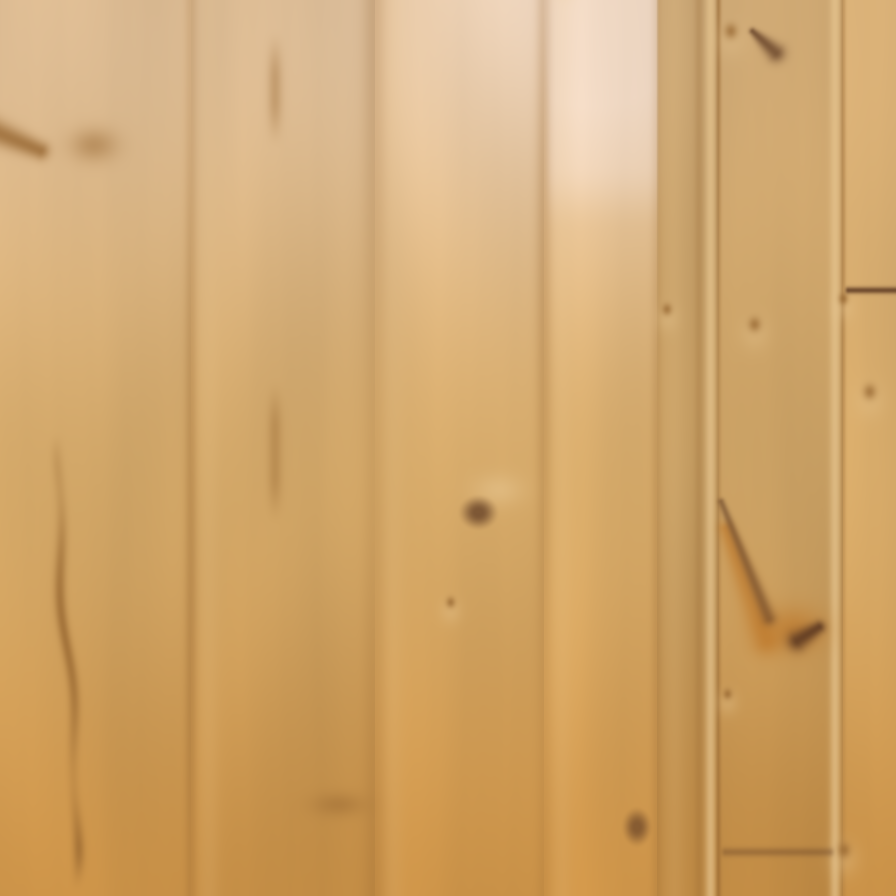
A WebGL 2 fragment shader for this texture:

```glsl
#version 300 es
precision highp float;
// Varnished pine boards: soft vertical seams, two bright grooves, knots and cracks.
uniform vec2 u_resolution;
out vec4 outColor;

const int SEAM_COUNT = 6;
const float SEAMS[SEAM_COUNT] = float[](0.213, 0.418, 0.607, 0.733, 0.802, 0.941);
const float WIDTHS[SEAM_COUNT] = float[](0.007, 0.014, 0.009, 0.006, 0.003, 0.003);
const float DARKS[SEAM_COUNT] = float[](0.34, 0.25, 0.27, 0.22, 0.55, 0.40);
const float TONES[SEAM_COUNT + 1] = float[](1.0, 0.99, 1.015, 1.025, 0.93, 0.965, 1.0);
const int FIRST_GROOVE = 4;        // seams from here on carry a bright bead
const float GRAIN = 0.0085;
const float CLOUD = 0.020;
const float PIN_CHANCE = 0.24;
const vec2 PIN_CELLS = vec2(9.0, 10.0);

const vec3 AMBER = vec3(0.785, 0.565, 0.275);
const vec3 HONEY = vec3(0.825, 0.655, 0.405);
const vec3 BLOND = vec3(0.865, 0.735, 0.575);
const vec3 GLARE = vec3(0.94, 0.86, 0.80);
const vec3 CREAM = vec3(0.91, 0.78, 0.57);
const vec3 SHADE = vec3(0.58, 0.39, 0.18);
const vec3 BARK = vec3(0.36, 0.22, 0.13);
const vec3 RESIN = vec3(0.73, 0.43, 0.11);

float hash(vec2 p) {
    return fract(sin(dot(p, vec2(127.1, 311.7))) * 43758.5);
}

// Soft line: 1 on its axis, fading over the given width.
float ridge(float d, float width) {
    return exp(-d * d / (width * width));
}

float spot(vec2 p, vec2 centre, vec2 radius) {
    vec2 q = (p - centre) / radius;
    return exp(-dot(q, q));
}

// Knot core, firmer than a plain spot.
float knot(vec2 p, vec2 centre, vec2 radius) {
    return 1.0 - smoothstep(0.2, 1.45, length((p - centre) / radius));
}

// Streak from a to b that changes width along its length.
float streak(vec2 p, vec2 a, vec2 b, float w0, float w1) {
    vec2 ab = b - a;
    float t = clamp(dot(p - a, ab) / dot(ab, ab), 0.0, 1.0);
    return ridge(length(p - a - ab * t), mix(w0, w1, t));
}

float span(float v, float low, float high, float fade) {
    return smoothstep(low - fade, low + fade, v) * smoothstep(high + fade, high - fade, v);
}

// Layered sines, stretched along the board and shifted for each one.
float grain(vec2 p, float id) {
    float sum = 0.0, amp = 1.0, freq = 30.0;
    for (float i = 0.0; i < 5.0; i++) {
        float bend = 0.9 * sin(p.y * (3.0 + i * 2.3) + id * 4.1);
        sum += amp * sin(p.x * freq + bend + id * 2.7 + i * 1.9);
        amp *= 0.58;
        freq *= 1.83;
    }
    return sum;
}

// Scattered small knots in jittered cells: x is the core, y the pale halo.
vec2 pinKnots(vec2 p) {
    vec2 marks = vec2(0.0);
    for (int k = 0; k < 9; k++) {
        vec2 cell = floor(p * PIN_CELLS) + vec2(k % 3 - 1, k / 3 - 1);
        float present = step(1.0 - PIN_CHANCE, hash(cell + 3.7)) * step(4.0, cell.x);
        vec2 c = (cell + 0.25 + 0.5 * vec2(hash(cell), hash(cell + 9.2))) / PIN_CELLS;
        vec2 size = vec2(0.006, 0.007) * (0.8 + 0.5 * hash(cell + 5.1));
        marks += present * vec2(spot(p, c, size), spot(p, c - vec2(0, 0.01), size * 2.4));
    }
    return min(marks, 1.0);
}

void main() {
    vec2 p = gl_FragCoord.xy / u_resolution;

    // Which board, and how far across it
    int board = 0;
    float left = 0.0, right = 1.07;
    for (int i = 0; i < SEAM_COUNT; i++) {
        if (p.x > SEAMS[i]) { board = i + 1; left = SEAMS[i]; }
        else right = min(right, SEAMS[i]);
    }
    float across = (p.x - left) / (right - left), id = float(board);

    // Wood tone, paler upward, with glare ending at the recessed boards
    float recessed = smoothstep(0.731, 0.736, p.x);
    vec3 c = mix(AMBER, HONEY, smoothstep(-0.05, 0.5, p.y));
    c = mix(c, BLOND, smoothstep(0.42, 0.98, p.y) * (1.0 - 0.7 * recessed));
    float glare = spot(p, vec2(0.66, 1.06), vec2(0.22, 0.25))
                + 0.4 * span(p.x, 0.61, 0.74, 0.006) * smoothstep(0.74, 0.82, p.y);
    c = mix(c, GLARE, 0.8 * min(glare, 1.0) * (1.0 - 0.85 * recessed));
    float cloud = sin(p.y * 8.0 + id * 2.4 + 2.0 * sin(p.x * 13.0)) * sin(p.x * 11.0 + 1.5 * sin(p.y * 5.0 + id));
    c *= TONES[board] + 0.016 - 0.028 * smoothstep(0.25, 0.75, across) + CLOUD * cloud + GRAIN * grain(p, id);

    // Seams: broad fading shadows, then beaded grooves
    for (int i = 0; i < SEAM_COUNT; i++) {
        float d = p.x - SEAMS[i];
        float fade = 0.8 + 0.25 * sin(p.y * 5.0 + float(i) * 2.1);
        c = mix(c, CREAM, i < FIRST_GROOVE ? 0.12 * ridge(d - 0.02, 0.012) : 0.65 * ridge(d + 0.009, 0.006));
        c = mix(c, SHADE, DARKS[i] * fade * ridge(d, WIDTHS[i]));
    }

    // Long cracks, broken along their length, and smudges
    float crackX = 0.066 + 0.019 * smoothstep(0.42, 0.12, p.y) + 0.003 * sin(p.y * 34.0);
    float broken = 0.65 + 0.35 * sin(p.y * 27.0 + 1.3 * sin(p.y * 11.0));
    float shade = 0.7 * ridge(p.x - crackX, 0.0065) * span(p.y, 0.03, 0.49, 0.03) * broken;
    shade += 0.35 * ridge(p.x - 0.307, 0.008) * (span(p.y, 0.44, 0.55, 0.03) + span(p.y, 0.86, 0.94, 0.03));
    shade += 0.22 * ridge(p.x - 0.78, 0.005);
    shade += 0.75 * streak(p, vec2(-0.01, 0.855), vec2(0.045, 0.832), 0.014, 0.01);
    shade += 0.45 * spot(p, vec2(0.105, 0.838), vec2(0.025, 0.018));
    shade += 0.4 * spot(p, vec2(0.378, 0.102), vec2(0.028, 0.013));
    vec2 pins = pinKnots(p);
    c = mix(c, CREAM, 0.3 * pins.y);
    c = mix(c, SHADE, min(shade + 0.65 * pins.x, 1.0));

    // Pale halos and resin around the large knots
    c = mix(c, CREAM, 0.5 * spot(p, vec2(0.556, 0.453), vec2(0.028, 0.018)));
    c = mix(c, RESIN, 0.5 * spot(p, vec2(0.885, 0.298), vec2(0.034, 0.024)));
    c = mix(c, RESIN, 0.5 * streak(p, vec2(0.81, 0.41), vec2(0.855, 0.285), 0.008, 0.016));

    // Butt joints, large knots and the branch scar
    float bark = 0.8 * span(p.x, 0.944, 1.1, 0.003) * ridge(p.y - 0.676, 0.0038);
    bark += 0.33 * span(p.x, 0.806, 0.93, 0.004) * ridge(p.y - 0.049, 0.005);
    bark += 0.72 * knot(p, vec2(0.534, 0.428), vec2(0.017, 0.015));
    bark += 0.62 * knot(p, vec2(0.711, 0.077), vec2(0.013, 0.017));
    bark += 0.7 * streak(p, vec2(0.84, 0.965), vec2(0.866, 0.941), 0.004, 0.01);
    bark += 0.5 * streak(p, vec2(0.805, 0.44), vec2(0.858, 0.31), 0.004, 0.008);
    bark += 0.85 * streak(p, vec2(0.89, 0.285), vec2(0.914, 0.3), 0.011, 0.007);
    outColor = vec4(mix(c, BARK, min(bark, 1.0)), 1.0);
}
```
